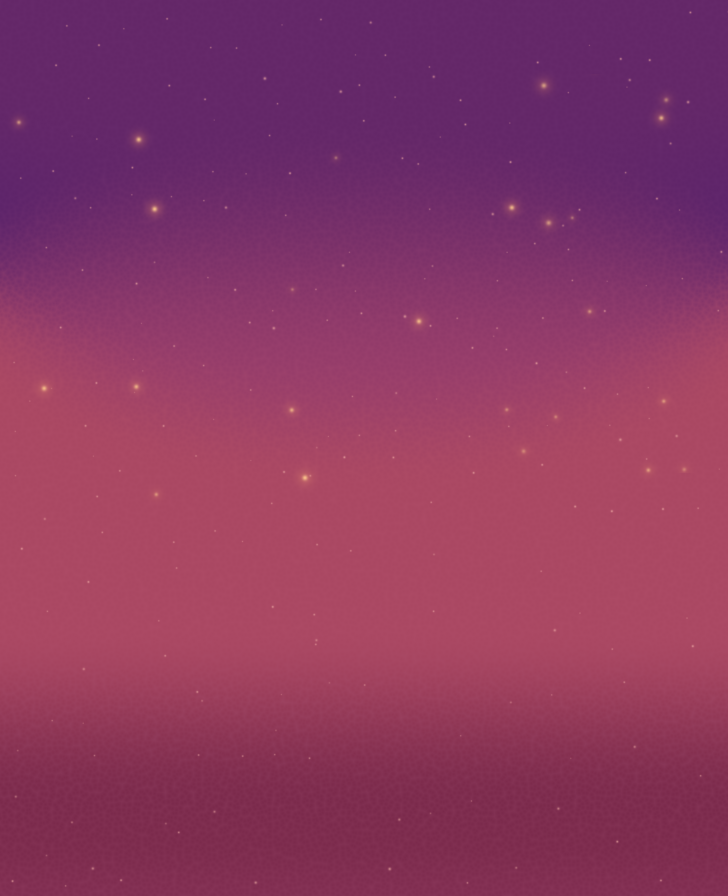
Reproduce this background procedurally as a WebGL 1 fragment shader.

```glsl
precision highp float;
// Draws a purple to rose dusk sky with warm glowing stars, fine dust and a grainy dark base.
uniform vec2 u_resolution;

vec2 hash2(vec2 p) {
  vec3 q = fract(p.xyx * vec3(0.1031, 0.1030, 0.0973));
  q += dot(q, q.yzx + 33.33);
  return fract((q.xx + q.yz) * q.zy);
}

// Cellular noise: distance to the nearest scattered point
float cellular(vec2 p) {
  vec2 cell = floor(p);
  float nearest = 2.0;
  for (int y = -1; y <= 1; y++) {
    for (int x = -1; x <= 1; x++) {
      vec2 neighbour = cell + vec2(float(x), float(y));
      nearest = min(nearest, length(neighbour + hash2(neighbour) - p));
    }
  }
  return nearest;
}

// One jittered star per chosen cell: x is the core, y the halo
vec2 stars(vec2 p, float cells, float chance, float radius, float seed) {
  vec2 cell = floor(p * cells);
  vec2 pick = hash2(cell + seed);
  vec2 centre = (cell + 0.2 + 0.6 * hash2(cell + seed + 57.0)) / cells;
  float d = length(p - centre);
  float core = max(radius * mix(0.7, 1.2, pick.y), 0.55 / u_resolution.y);
  float halo = core * 3.2;
  return step(pick.x, chance) * mix(0.35, 1.0, pick.y)
       * vec2(exp(-d * d / (core * core)), exp(-d * d / (halo * halo)));
}

void main() {
  vec2 uv = gl_FragCoord.xy / u_resolution;
  vec2 p = gl_FragCoord.xy / u_resolution.y;
  float depth = 1.0 - uv.y;
  float side = pow(abs(uv.x * 2.0 - 1.0), 2.5);

  // Grain roughens the colour borders
  float grain = cellular(p * 190.0) - 0.5;
  float h = depth + grain * 0.018;

  // Sky: the purple hangs lower at the sides, the mauve lower in the middle
  vec3 purple = mix(vec3(0.395, 0.157, 0.412), vec3(0.37, 0.145, 0.42),
                    side * smoothstep(0.08, 0.25, depth));
  vec3 mauve = vec3(0.60, 0.246, 0.42);
  vec3 rose = vec3(0.67, 0.285, 0.39);
  vec3 color = mix(purple, mauve, smoothstep(mix(0.13, 0.22, side), mix(0.44, 0.41, side), h));
  color = mix(color, rose, smoothstep(mix(0.40, 0.28, side), mix(0.54, 0.44, side), h));

  // Dark wine base, slightly lighter at the very bottom
  float base = smoothstep(0.70, 0.90, h);
  color = mix(color, vec3(0.495, 0.178, 0.31), base);
  color += vec3(0.02, 0.012, 0.018) * smoothstep(0.94, 1.0, depth);
  float texture = 0.012 + 0.03 * smoothstep(0.70, 0.80, depth)
                * (1.0 - 0.5 * smoothstep(0.84, 0.95, depth));
  color += grain * texture;

  // Pale dust over the whole canvas, thinner lower down
  vec2 dust = stars(p, 24.0, mix(0.5, 0.28, smoothstep(0.35, 0.7, depth)), 0.0011, 11.0)
            + stars(p, 15.0, 0.22, 0.0014, 83.0);
  color = mix(color, vec3(0.93, 0.66, 0.64), min(dust.x * 0.65, 1.0));

  // Warm glowing stars in the upper part
  float band = smoothstep(0.03, 0.10, depth) * (1.0 - smoothstep(0.48, 0.60, depth));
  vec2 warm = stars(p, 10.0, 0.55 * band, 0.0024, 29.0)
            + stars(p + 0.037, 7.0, 0.22 * band, 0.0030, 141.0);
  color = mix(color, vec3(0.86, 0.50, 0.42), min(warm.y * 0.38, 1.0));
  color = mix(color, vec3(1.0, 0.80, 0.56), min(warm.x * 0.9, 1.0));

  gl_FragColor = vec4(color, 1.0);
}
```
